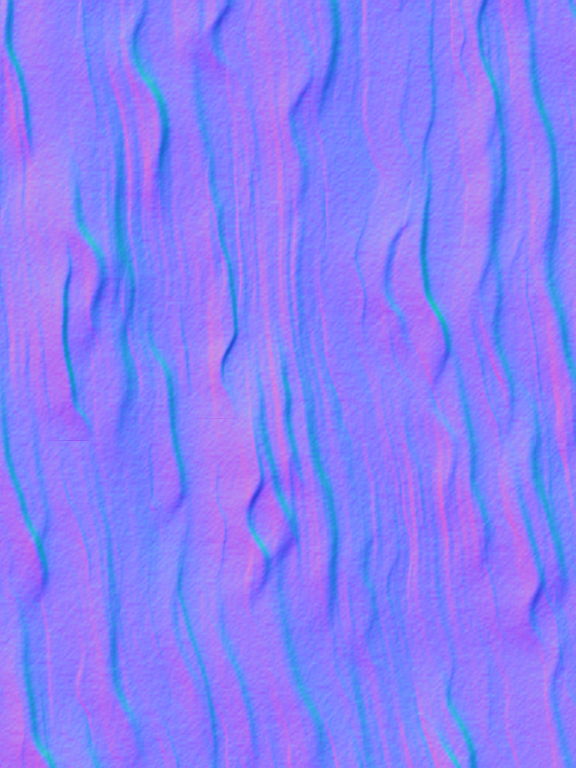
Give the GLSL for this texture map, as a Shadertoy shader.

```glsl
float hash(vec2 p) {
    vec3 q = fract(vec3(p.xyx) * 0.1031);
    q += dot(q, q.yzx + 33.33);
    return fract((q.x + q.y) * q.z);
}

// Smooth value noise in -1..1
float noise(vec2 p) {
    vec2 i = floor(p), f = fract(p);
    f = f * f * f * (f * (f * 6.0 - 15.0) + 10.0);
    float low = mix(hash(i), hash(i + vec2(1, 0)), f.x);
    float high = mix(hash(i + vec2(0, 1)), hash(i + vec2(1, 1)), f.x);
    return 2.0 * mix(low, high, f.y) - 1.0;
}

// Gentle rise from the left, then a steep drop with a soft foot
float ledge(float d, float cliff, float width) {
    float rise = exp(min(d, 0.0) / width);
    float sharpDrop = 1.0 / (1.0 + exp(clamp(d / cliff, -30.0, 30.0)));
    float softDrop = 1.0 / (1.0 + exp(clamp(d / (4.5 * cliff), -30.0, 30.0)));
    return rise * mix(sharpDrop, softDrop, 0.42);
}

// Scattered long plates in staggered columns, narrowing towards the lower end
float plates(vec2 p, vec2 cell, float amp, float cliff, float width, float seed) {
    float column = floor(p.x / cell.x);
    float sum = 0.0;
    for (int i = -1; i <= 2; i++) {
        float cx = column + float(i);
        float y = p.y / cell.y + hash(vec2(cx + seed + 50.0, 5.0));
        for (int j = -1; j <= 0; j++) {
            float cy = floor(y) + float(j);
            vec2 key = vec2(cx, cy) + seed + 50.0;
            float r1 = hash(key), r2 = hash(key + 17.3);
            float r3 = hash(key + 41.7), r4 = hash(key + 73.1);
            float span = 0.8 + 0.6 * r2;
            float t = (y - cy - 0.5 * r3) / span;
            float bend = 0.3 * (r4 - 0.4) * (0.5 - t);
            bend -= 0.4 * r2 * r2 * exp(-max(t, 0.0) * 8.0);
            bend += 0.12 * noise(vec2(t * 5.0, r1 * 90.0));
            float d = p.x - (cx + r1 + bend) * cell.x;
            // The lower end runs out along a steep diagonal
            float end = t - 1.5 * clamp(d, -0.08, 0.0) / (span * cell.y);
            float taper = smoothstep(0.0, 0.3, end) * smoothstep(1.0, 0.5, t);
            taper *= smoothstep(-0.15, 0.15, t);
            float narrow = width * mix(0.3, 1.0, smoothstep(-0.1, 0.55, t));
            float soft = cliff * (0.65 + 0.9 * r3);
            sum += amp * (0.35 + r4) * taper * ledge(d, soft, narrow);
        }
    }
    return sum;
}

// Lean and meander shared by all the bark
vec2 flow(vec2 p) {
    float lean = p.y * (0.22 - 0.10 * p.y);
    float wave = 0.016 * noise(p * vec2(4.0, 5.0) + 7.0);
    float kink = 0.005 * noise(p * vec2(10.0, 14.0) + 31.0);
    return vec2(p.x + lean + wave + kink, p.y);
}

// Fine vertical threads, present only in patches
float fibres(vec2 q) {
    float patchMask = smoothstep(-0.5, 0.5, noise(q * vec2(11.0, 3.0) + 90.0));
    float thread = noise(q * vec2(75.0, 3.5)) + 0.5 * noise(q * vec2(155.0, 6.0) + 20.0);
    return patchMask * thread;
}

float grain(vec2 p) {
    return noise(p * vec2(150.0, 120.0)) + 0.65 * noise(p * 260.0 + 9.0);
}

float height(vec2 p) {
    vec2 q = flow(p);
    float h = 0.010 * noise(q * vec2(10.0, 2.2) + 3.0);
    h += 0.0010 * noise(q * vec2(34.0, 9.0));
    // Large plates
    h += plates(q, vec2(0.115, 0.34), 0.017, 0.0024, 0.042, 0.0);
    h += plates(q + vec2(0.05, 0.14), vec2(0.125, 0.30), 0.014, 0.0022, 0.038, 200.0);
    // Thin ridges and opposite-facing grooves
    h += plates(q, vec2(0.06, 0.22), 0.0026, 0.0012, 0.013, 400.0);
    h -= plates(q + 0.03, vec2(0.06, 0.24), 0.0027, 0.0012, 0.016, 600.0);
    h += 0.0012 * fibres(q);
    return h + 0.00025 * grain(p);
}

void mainImage(out vec4 fragColor, in vec2 fragCoord) {
    vec2 p = fragCoord / iResolution.y;
    // Surface slope by central differences
    vec2 e = vec2(0.0008, 0.0);
    float dx = height(p + e.xy) - height(p - e.xy);
    float dy = height(p + e.yx) - height(p - e.yx);
    vec2 slope = vec2(dx, -dy) / (2.0 * e.x);
    // Slope encoded as a normal colour
    vec3 normal = normalize(vec3(slope + vec2(0.08, -0.01), 1.0));
    fragColor = vec4(0.5 + 0.5 * normal, 1.0);
}
```
